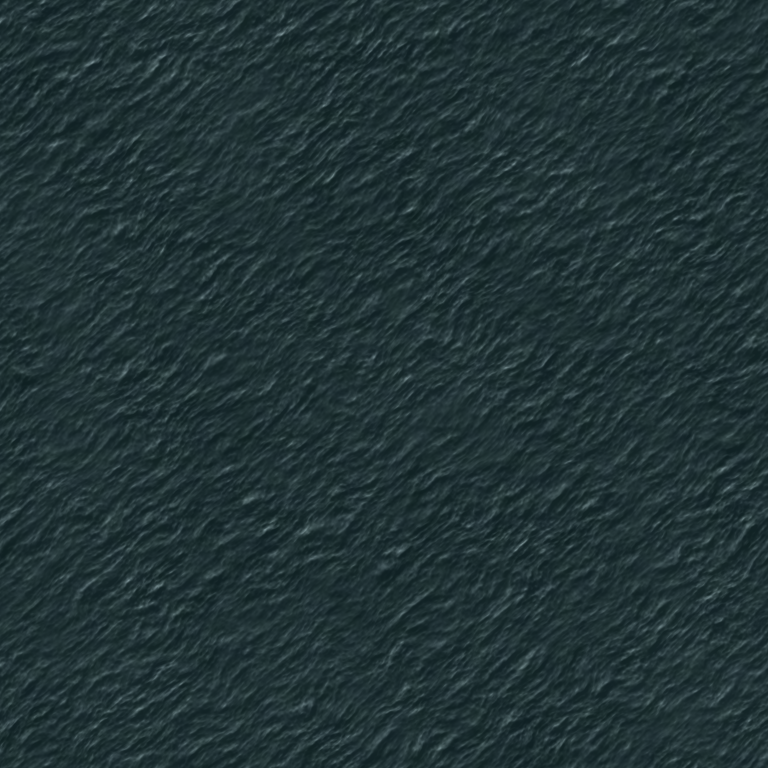
This texture is drawn by a Shadertoy shader. Its source:

```glsl
// Dark teal embossed leather with short diagonal creases under raking light.

const float GRAIN_ANGLE = 0.74;                      // radians above horizontal
const vec3 BASE_COLOR = vec3(0.130, 0.201, 0.211);
const vec3 LIGHT_TINT = vec3(0.98, 1.03, 1.04);
const float CONTRAST = 0.0355;

// Unit gradient vector for a lattice cell, from an integer hash
vec2 cellGradient(vec2 cell, uint seed) {
    uvec2 k = uvec2(ivec2(cell));
    uint h = k.x * 1597u ^ k.y * 51749u ^ seed * 7919u;
    h = (h ^ (h >> 15)) * 73244475u;
    h = (h ^ (h >> 13)) * 73244475u;
    h ^= h >> 16;
    float angle = float(h & 65535u) / 65536.0 * 6.28319;
    return vec2(cos(angle), sin(angle));
}

float gradientNoise(vec2 p, uint seed) {
    vec2 cell = floor(p);
    vec2 f = p - cell;
    vec2 s = f * f * f * (f * (f * 6.0 - 15.0) + 10.0);
    vec2 e = vec2(0.0, 1.0);
    float a = dot(cellGradient(cell, seed), f);
    float b = dot(cellGradient(cell + e.yx, seed), f - e.yx);
    float c = dot(cellGradient(cell + e.xy, seed), f - e.xy);
    float d = dot(cellGradient(cell + e.yy, seed), f - e.yy);
    return mix(mix(a, b, s.x), mix(c, d, s.x), s.y);
}

vec2 rotate(vec2 p, float angle) {
    float c = cos(angle), s = sin(angle);
    return vec2(c * p.x + s * p.y, c * p.y - s * p.x);
}

// Height with steeper crests than hollows
float creaseHeight(vec2 p, uint seed) {
    float n = gradientNoise(p, seed);
    return n + 0.35 * abs(n);
}

// Slope facing the light, scaled to roughly unit deviation
float litSlope(vec2 p, vec2 toLight, uint seed) {
    vec2 stepToLight = 0.14 * toLight;
    float fall = creaseHeight(p - stepToLight, seed) - creaseHeight(p + stepToLight, seed);
    return fall * 6.8;
}

// Gentle bending that keeps the creases from running dead straight
vec2 bend(vec2 p, float frequency, float amount) {
    vec2 q = p * frequency;
    return p + amount * vec2(gradientNoise(q, 11u), gradientNoise(q, 12u));
}

// Broad, medium and fine creases; x runs along the grain, y across it
float leatherRelief(vec2 p) {
    vec2 toLight = vec2(0.22, 0.98);
    float broad = litSlope(p * vec2(26.0, 50.0), toLight, 1u);
    float medium = litSlope(p * vec2(50.0, 98.0), toLight, 2u);
    float fine = litSlope(p * vec2(105.0, 185.0), toLight, 3u);
    float pores = gradientNoise(p * vec2(215.0, 240.0), 4u);
    return 0.46 * broad + 0.70 * medium + 0.50 * fine + 1.1 * pores;
}

void mainImage(out vec4 fragColor, in vec2 fragCoord) {
    vec2 uv = fragCoord / iResolution.y;

    // Creased surface in grain-aligned coordinates
    vec2 grain = bend(rotate(uv, GRAIN_ANGLE), 13.0, 0.010);
    float relief = leatherRelief(grain);

    // Patches of deeper and shallower embossing
    float depth = gradientNoise(uv * 8.0, 5u) + gradientNoise(grain * vec2(22.0, 36.0), 8u);
    relief *= 0.95 + 0.55 * depth;

    // Sparse glints on crests, compressed shadows
    float lit = max(relief, -2.6);
    float tone = lit + 0.16 * (lit * lit - 1.0);
    tone += 0.5 * gradientNoise(uv * 5.0, 6u);
    tone += 0.55 * gradientNoise(grain * vec2(18.0, 30.0), 9u);

    // Slight drift between green and blue
    float drift = gradientNoise(uv * 36.0, 7u);
    vec3 color = BASE_COLOR + CONTRAST * tone * LIGHT_TINT;
    color += 0.012 * drift * vec3(0.2, -0.3, 1.0);
    fragColor = vec4(clamp(color, 0.0, 1.0), 1.0);
}
```
